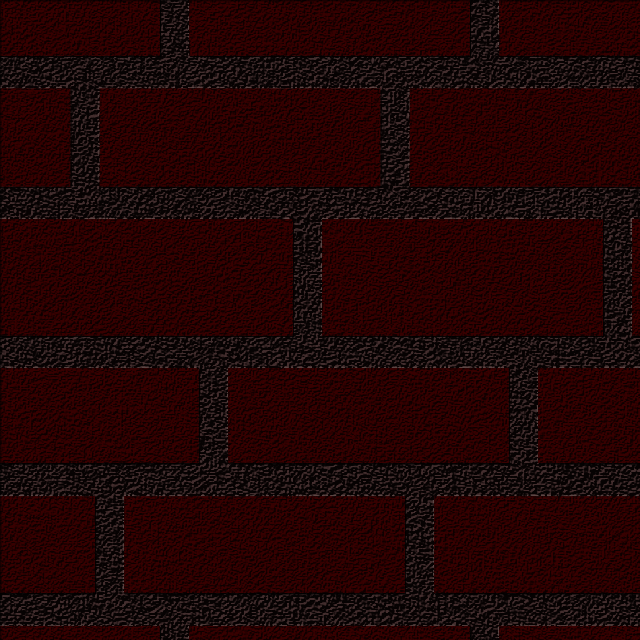
A three.js fragment shader for this texture:

```glsl
// Dark red brick wall with uneven courses and rough, embossed grey mortar.
varying vec2 vUv;

// Layout, in canvas units
const float BRICK_PITCH = 0.4844;
const float JOINT_WIDTH = 0.0456;
const float EDGE_SOFT = 0.0008;

// Courses: bottom edge, height, centre of the first upright joint
const vec3 COURSE_1 = vec3(0.9128, 0.1094, 0.2728);
const vec3 COURSE_2 = vec3(0.7083, 0.1536, 0.1328);
const vec3 COURSE_3 = vec3(0.4753, 0.1823, 0.4805);
const vec3 COURSE_4 = vec3(0.2760, 0.1491, 0.3333);
const vec3 COURSE_5 = vec3(0.0729, 0.1517, 0.1712);

// Grain cells across and down, and the light step within a cell
const vec2 MORTAR_GRAIN = vec2(310.0, 430.0);
const vec2 BRICK_GRAIN = vec2(390.0, 490.0);
const vec2 LIGHT_STEP = vec2(-0.35, 0.55);
const vec2 RIM_STEP = vec2(0.0019, -0.0019);

const vec3 BRICK_DARK = vec3(0.05, 0.0, 0.0);
const vec3 BRICK_LIT = vec3(0.22, 0.0, 0.0);
const vec3 MORTAR_DARK = vec3(0.025, 0.008, 0.008);
const vec3 MORTAR_LIT = vec3(0.265, 0.18, 0.18);
const vec3 RIM_COLOR = vec3(0.36, 0.28, 0.27);

float hash(vec2 p) {
  vec3 q = fract(vec3(p.xyx) * 0.1031);
  q += dot(q, q.yzx + 33.33);
  return fract((q.x + q.y) * q.z);
}

float noise(vec2 p) {
  vec2 i = floor(p);
  vec2 f = fract(p);
  f = f * f * (3.0 - 2.0 * f);
  float low = mix(hash(i), hash(i + vec2(1.0, 0.0)), f.x);
  float high = mix(hash(i + vec2(0.0, 1.0)), hash(i + vec2(1.0, 1.0)), f.x);
  return mix(low, high, f.y);
}

// Slope of the grain toward the upper-left light
float emboss(vec2 p) {
  return noise(p - LIGHT_STEP) - noise(p + LIGHT_STEP);
}

// Depth inside the bricks of one course, negative in the mortar;
// each course has two upright joints, one pitch apart
float courseDepth(vec2 p, vec3 course) {
  float y = mod(p.y - course.x, 1.0);
  float x = p.x - course.z;
  float joint = min(abs(x), abs(x - BRICK_PITCH)) - 0.5 * JOINT_WIDTH;
  return min(joint, min(y, course.y - y));
}

float brickMask(vec2 p) {
  float depth = max(courseDepth(p, COURSE_1), courseDepth(p, COURSE_2));
  depth = max(depth, max(courseDepth(p, COURSE_3), courseDepth(p, COURSE_4)));
  depth = max(depth, courseDepth(p, COURSE_5));
  return smoothstep(-EDGE_SOFT, EDGE_SOFT, depth);
}

void main() {
  float brick = brickMask(vUv);

  // Fine flecks on the bricks, coarser ridges in the mortar
  float fleck = emboss(vUv * BRICK_GRAIN + 41.0);
  float ridge = emboss(vUv * MORTAR_GRAIN);
  vec3 brickColor = mix(BRICK_DARK, BRICK_LIT, smoothstep(-0.55, 0.32, fleck));
  vec3 mortarColor = mix(MORTAR_DARK, MORTAR_LIT, smoothstep(-0.12, 0.48, ridge));

  // Broken highlight above and left of bricks, shadow below and right
  float rim = clamp(brickMask(vUv + RIM_STEP) - brick, 0.0, 1.0);
  float shadow = clamp(brickMask(vUv - RIM_STEP) - brick, 0.0, 1.0);
  rim *= smoothstep(-0.15, 0.25, ridge);
  mortarColor = mix(mortarColor, RIM_COLOR, rim);
  mortarColor *= 1.0 - 0.85 * shadow * (1.0 - rim);

  vec3 color = mix(mortarColor, brickColor, brick);

  // Thin shade along the left and top borders
  float border = min(vUv.x, 1.0 - vUv.y);
  color *= mix(0.45, 1.0, smoothstep(0.0, 0.004, border));

  gl_FragColor = vec4(color, 1.0);
}
```
